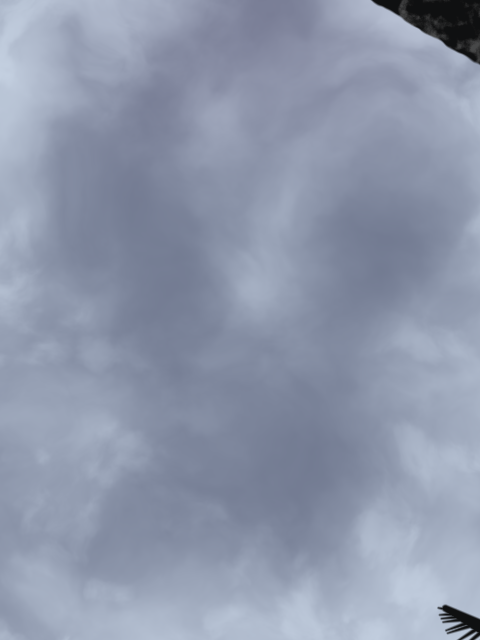
Write a Shadertoy shader that draws this texture.

```glsl
// Overcast sky: a dark, soft cloud bank framed by paler breaks, built from
// warped fractal noise over a broad ellipse, with a mottled roof edge in the
// upper right corner and a small palm frond in the lower right corner.

#define SHADOW_COLOR vec3(0.450, 0.483, 0.572)
#define LIGHT_COLOR  vec3(0.755, 0.802, 0.868)
#define BLACK_COLOR  vec3(0.060, 0.062, 0.065)
#define CLOUD_SCALE  3.6
#define CLOUD_DEPTH  1.35
#define WARP         0.20
#define BANK_CENTER  vec2(0.54, 0.88)
#define BANK_RADIUS  vec2(0.43, 0.78)
#define EDGE         0.003
#define LEAFLETS     9

float hash(vec2 cell) {
    vec3 q = fract(cell.xyx * vec3(0.1031, 0.1030, 0.0973));
    q += dot(q, q.yzx + 33.33);
    return fract((q.x + q.y) * q.z);
}

float noise(vec2 p) {
    vec2 i = floor(p), f = fract(p);
    f = f * f * f * (f * (f * 6.0 - 15.0) + 10.0);
    return mix(mix(hash(i), hash(i + vec2(1, 0)), f.x),
               mix(hash(i + vec2(0, 1)), hash(i + vec2(1, 1)), f.x), f.y);
}

// Fractal noise, centered near 0.5
float fbm(vec2 p) {
    float sum = 0.0, total = 0.0, amp = 1.0;
    for (int i = 0; i < 6; i++) {
        sum += amp * noise(p);
        total += amp;
        p = mat2(1.6, 1.2, -1.2, 1.6) * p + 17.3;
        amp *= 0.47;
    }
    return sum / total;
}

float glow(vec2 p, vec2 center, vec2 radius) {
    vec2 q = (p - center) / radius;
    return exp(-dot(q, q));
}

// Distance to a segment whose half width tapers from w.x to w.y
float taper(vec2 p, vec2 a, vec2 b, vec2 w) {
    vec2 ab = b - a;
    float h = clamp(dot(p - a, ab) / dot(ab, ab), 0.0, 1.0);
    return length(p - a - ab * h) - mix(w.x, w.y, h);
}

float cover(float dist) {
    return 1.0 - smoothstep(-EDGE, EDGE, dist);
}

vec3 sky(vec2 p, float top) {
    vec2 warp = vec2(fbm(p * 3.0 + 4.1), fbm(p * 3.0 + 29.7)) - 0.5;
    vec2 q = p + WARP * warp;

    // Broad light: the bank is dark, its surroundings pale
    float bank = length((q - BANK_CENTER) / BANK_RADIUS);
    float open = smoothstep(0.35, 1.3, bank);
    float light = 0.12 + 0.58 * open;
    light += 0.32 * glow(q, vec2(0.20, 0.43), vec2(0.11, 0.13));
    light += 0.30 * glow(q, vec2(0.80, 0.51), vec2(0.12, 0.07));
    light += 0.22 * glow(q, vec2(0.01, 1.07), vec2(0.09, 0.16));
    light += 0.20 * glow(q, vec2(0.50, 0.76), vec2(0.06, 0.08));

    // Billows and small bright breaks
    light += CLOUD_DEPTH * (fbm(q * CLOUD_SCALE + 7.0) - 0.5);
    float wisps = fbm(q * 8.0 + 51.0);
    light += 0.30 * smoothstep(0.50, 0.80, wisps) * (0.25 + open);

    // Soft limits keep the darkest and palest areas smooth
    light = 0.5 + 0.62 * tanh((light - 0.5) * 1.55);
    vec3 color = mix(SHADOW_COLOR, LIGHT_COLOR, light);
    float violet = smoothstep(0.6 * top, top, p.y) * (1.0 - open);
    return color + violet * vec3(0.010, -0.008, 0.0);
}

float roof(vec2 p, float top) {
    float ripple = 0.004 * (noise(p * 60.0) - 0.5);
    return dot(vec2(1.0, top - 0.135) - p, vec2(0.511, 0.859)) + ripple;
}

float frond(vec2 p) {
    vec2 tip = vec2(0.928, 0.066), base = vec2(1.02, 0.018);
    float dist = taper(p, tip, base, vec2(0.007, 0.016));
    for (int i = 0; i < LEAFLETS; i++) {
        float k = float(i) / float(LEAFLETS - 1);
        vec2 root = mix(tip + vec2(0.02, -0.006), base, k);
        float angle = 2.85 + 0.9 * k + 0.3 * hash(vec2(i, 3));
        float reach = 0.035 + 0.045 * k;
        vec2 end = root + reach * vec2(cos(angle), sin(angle));
        dist = min(dist, taper(p, root, end, vec2(0.005, 0.0015)));
    }
    return dist;
}

void mainImage(out vec4 fragColor, in vec2 fragCoord) {
    vec2 p = fragCoord / iResolution.x;
    float top = iResolution.y / iResolution.x;
    vec3 color = sky(p, top);

    // Weathered roof and dark foliage
    float stain = smoothstep(0.48, 0.80, fbm(p * 38.0));
    vec3 roofColor = BLACK_COLOR + 0.22 * stain;
    color = mix(color, roofColor, cover(roof(p, top)));
    color = mix(color, BLACK_COLOR, cover(frond(p)));

    fragColor = vec4(color, 1.0);
}
```
